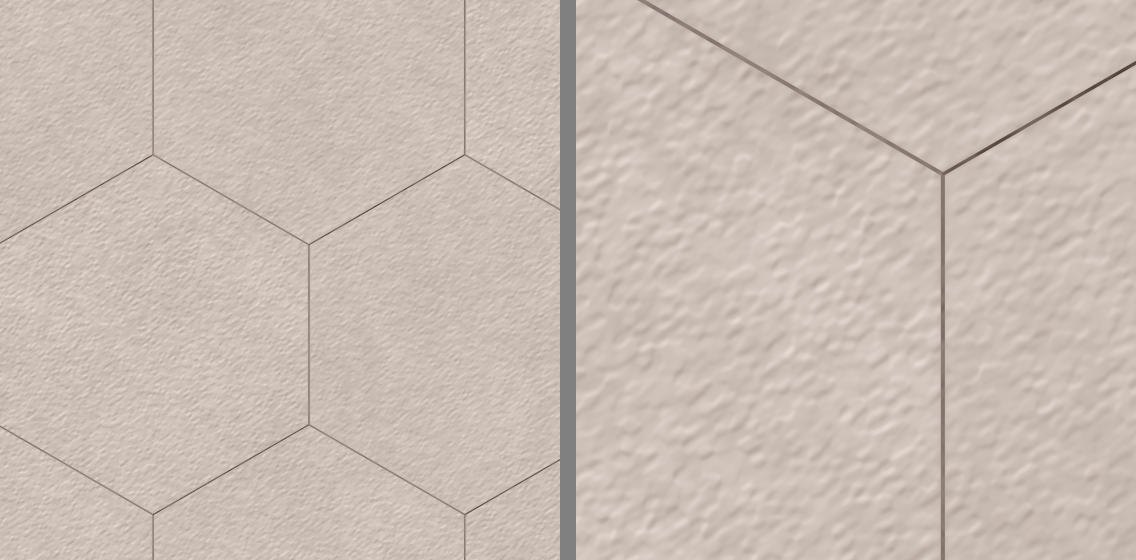
Left, the full canvas; right, a detail of the centre.
Give the GLSL for this texture, as a WebGL 1 fragment shader.

```glsl
precision highp float;
// Pale felt laid as large pointy-top hexagon tiles with thin dark seams.
// Seams come from hexagon edge distances, each direction with its own depth;
// the felt nap is embossed cellular noise over clouds of layered sines.

uniform vec2 u_resolution;

const float TILE_WIDTH = 0.5566;
const vec2 TILE_CENTER = vec2(0.2734, 0.4023);
const vec2 HEX_PERIOD = vec2(1.0, 1.7320508);
const float NAP_ANGLE = 0.62;

const vec3 FELT = vec3(0.797, 0.747, 0.714);
const vec3 FELT_TINT = vec3(0.96, 1.0, 1.03);
const vec3 SEAM = vec3(0.31, 0.25, 0.22);

float hash(vec2 cell) {
    vec3 h = fract(cell.xyx * vec3(0.1031, 0.1030, 0.0973));
    h += dot(h, h.yzx + 33.33);
    return fract((h.x + h.y) * h.z);
}

// Smooth cellular noise: random levels blended around jittered points.
float cellNoise(vec2 p) {
    vec2 base = floor(p);
    float level = 0.0;
    float total = 0.0;
    for (int y = -1; y <= 1; y++) {
        for (int x = -1; x <= 1; x++) {
            vec2 cell = base + vec2(float(x), float(y));
            vec2 jitter = vec2(hash(cell + 17.3), hash(cell + 71.9));
            vec2 d = cell + 0.15 + 0.7 * jitter - p;
            float weight = exp(-4.0 * dot(d, d));
            level += weight * hash(cell + 5.1);
            total += weight;
        }
    }
    return level / total - 0.5;
}

// Broad uneven shading, roughly -1 to 1.
float clouds(vec2 p) {
    float sum = 0.0;
    float gain = 0.5;
    for (int i = 0; i < 4; i++) {
        p += 0.6 * sin(p.yx * 1.3 + 2.1 * float(i));
        sum += gain * sin(p.x) * sin(p.y + 0.7);
        p = mat2(0.8, 0.6, -0.6, 0.8) * p * 1.9;
        gain *= 0.65;
    }
    return sum;
}

// Offset from the nearest hexagon center, in tile widths.
vec2 hexOffset(vec2 q) {
    vec2 a = mod(q + 0.5 * HEX_PERIOD, HEX_PERIOD) - 0.5 * HEX_PERIOD;
    vec2 b = mod(q, HEX_PERIOD) - 0.5 * HEX_PERIOD;
    return dot(a, a) < dot(b, b) ? a : b;
}

// Antialiased seam on the pair of edges facing the given normal.
float seam(vec2 offset, vec2 normal, float halfWidth, float pixel) {
    float d = (0.5 - abs(dot(offset, normal))) * TILE_WIDTH;
    float core = clamp((halfWidth - d) / pixel + 0.5, 0.0, 1.0);
    float fuzz = exp(-d * d / (5.0 * halfWidth * halfWidth));
    return 0.88 * core + 0.12 * fuzz;
}

// Nap relief lit from the upper left, with fibers along NAP_ANGLE.
float napRelief(vec2 p) {
    float c = cos(NAP_ANGLE);
    float s = sin(NAP_ANGLE);
    vec2 fiber = vec2(c * p.x + s * p.y, c * p.y - s * p.x);
    fiber = fiber * vec2(135.0, 215.0) + 300.0;
    return cellNoise(fiber) - cellNoise(fiber + vec2(0.1, 0.65));
}

void main() {
    float side = min(u_resolution.x, u_resolution.y);
    vec2 p = gl_FragCoord.xy / side;
    float pixel = 1.0 / side;

    // Tile lookup
    vec2 q = (p - TILE_CENTER) / TILE_WIDTH;
    vec2 offset = hexOffset(q);
    vec2 tile = floor(2.0 * (q - offset) / HEX_PERIOD + 0.5);
    float tileRandom = hash(tile + 40.0);

    // Felt surface
    float relief = napRelief(p);
    float mottle = cellNoise(p * 62.0 + 120.0);
    float shade = 0.105 * mix(0.9, 1.15, tileRandom) * relief
                + 0.035 * mottle
                + 0.016 * clouds(p * 13.0 + 4.0 * tileRandom)
                + 0.006 * (tileRandom - 0.5);
    vec3 color = FELT + shade * FELT_TINT;

    // Seams: rising edges are crisp and dark, the others softer
    float wear = 0.92 + 0.35 * relief + 0.3 * mottle;
    float upright = 0.62 * seam(offset, vec2(1.0, 0.0), 0.0012, pixel);
    float falling = 0.58 * seam(offset, vec2(0.5, 0.8660254), 0.0012, pixel);
    float rising = 0.90 * seam(offset, vec2(-0.5, 0.8660254), 0.0010, pixel);
    float depth = max(rising, max(upright, falling)) * wear;
    color = mix(color, SEAM, clamp(depth, 0.0, 1.0));

    gl_FragColor = vec4(color, 1.0);
}
```
